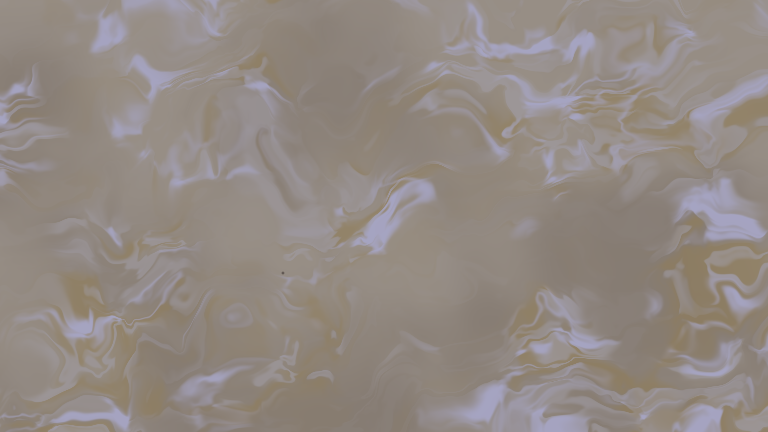
A Shadertoy shader for this texture:

```glsl
const vec3 SHADE  = vec3(0.525, 0.485, 0.450);
const vec3 BEIGE  = vec3(0.592, 0.557, 0.523);
const vec3 VEIL   = vec3(0.622, 0.603, 0.628);
const vec3 WHITE  = vec3(0.650, 0.645, 0.765);
const vec3 OCHRE  = vec3(0.565, 0.490, 0.345);
const vec3 DARK   = vec3(0.250, 0.210, 0.200);

const float LEAN          = 0.26;            // streak tilt in radians
const vec2  STREAK_SCALE  = vec2(5.0, 12.0); // stretched along the streaks
const float LAYERS        = 13.0;            // thin bands per streak
const float SWIRL_SIZE    = 4.2;
const float SWIRL_AMOUNT  = 0.26;
const float CURL_SIZE     = 12.0;
const float CURL_AMOUNT   = 0.075;
const float CALM_SIZE     = 5.5;
const float STRAND_WIDTH  = 0.055;
const vec2  SPECK_CENTER  = vec2(0.655, 0.368);
const float SPECK_RADIUS  = 0.0028;

float hash(vec2 p) {
    vec3 h = fract(vec3(p.xyx) * 0.1031);
    h += dot(h, h.yzx + 33.33);
    return fract((h.x + h.y) * h.z);
}

mat2 rotation(float angle) {
    float c = cos(angle), s = sin(angle);
    return mat2(c, -s, s, c);
}

float noise(vec2 p) {
    vec2 cell = floor(p), f = fract(p);
    f = f * f * f * (f * (f * 6.0 - 15.0) + 10.0);
    float low  = mix(hash(cell), hash(cell + vec2(1, 0)), f.x);
    float high = mix(hash(cell + vec2(0, 1)), hash(cell + vec2(1, 1)), f.x);
    return mix(low, high, f.y);
}

// Small turn per octave keeps stretched noise stretched
float fbm(vec2 p) {
    float sum = 0.0, amplitude = 0.571;
    mat2 turn = rotation(0.2) * 2.03;
    for (int i = 0; i < 3; i++) {
        sum += amplitude * noise(p + 50.0);
        p = turn * p + 17.3;
        amplitude *= 0.5;
    }
    return sum;
}

vec2 fbmOffset(vec2 p) {
    return vec2(fbm(p + 3.1), fbm(p + 41.7)) - 0.5;
}

// Large swirls first, then small curls that ride on them
vec2 stir(vec2 p) {
    p += SWIRL_AMOUNT * fbmOffset(p * SWIRL_SIZE);
    return p + CURL_AMOUNT * fbmOffset(p * CURL_SIZE);
}

void mainImage(out vec4 fragColor, in vec2 fragCoord) {
    vec2 uv = fragCoord / iResolution.xy;
    vec2 p = fragCoord / iResolution.y;
    float pixel = 1.0 / iResolution.y;

    vec2 stirred = stir(p);
    vec2 grain = rotation(LEAN) * stirred * STREAK_SCALE;

    // Plain islands between the stirred regions
    float calmField = fbm(mix(p, stirred, 0.5) * CALM_SIZE + 8.0);
    float activity = smoothstep(0.36, 0.52, calmField);

    // Thin layers follow the contours of the streak field
    float streak = fbm(grain);
    float layer = noise(vec2(streak * LAYERS, fbm(stirred * 5.0) * 4.0) + 20.0);
    float veil = smoothstep(0.35, 0.85, layer) * mix(0.15, 1.0, activity);

    // Broken pale strands
    float strandField = fbm(grain * vec2(0.8, 0.9) + 201.0);
    float strand = 1.0 - smoothstep(0.0, STRAND_WIDTH, abs(strandField - 0.5));
    strand *= smoothstep(0.40, 0.72, fbm(grain * 0.9 + 260.0)) * activity;

    float whiteField = fbm(grain * vec2(1.5, 1.35) + 71.0) + 0.14 * (layer - 0.5);
    float white = smoothstep(0.56, 0.78, whiteField) * activity;
    float ochreField = fbm(grain * 1.1 + 133.0) - 0.16 * (layer - 0.5);
    float ochre = smoothstep(0.50, 0.78, ochreField) * mix(0.2, 1.0, activity);

    // Broad light over the slab
    float light = 0.5 + 1.0 * (fbm(p * 2.6 + 90.0) - 0.5) + 0.35 * (uv.y - 0.5);
    light += 0.6 * (streak - 0.5) * mix(0.3, 1.0, activity);

    vec3 color = mix(SHADE, BEIGE, smoothstep(0.15, 0.80, light));
    color = mix(color, OCHRE, 0.60 * ochre);
    color = mix(color, VEIL, 0.65 * veil);
    color = mix(color, WHITE, 0.55 * strand);
    color = mix(color, WHITE, 0.95 * white);

    float speckEdge = length(p - SPECK_CENTER) - SPECK_RADIUS;
    color = mix(color, DARK, 0.7 * (1.0 - smoothstep(-pixel, pixel, speckEdge)));

    fragColor = vec4(color, 1.0);
}
```
